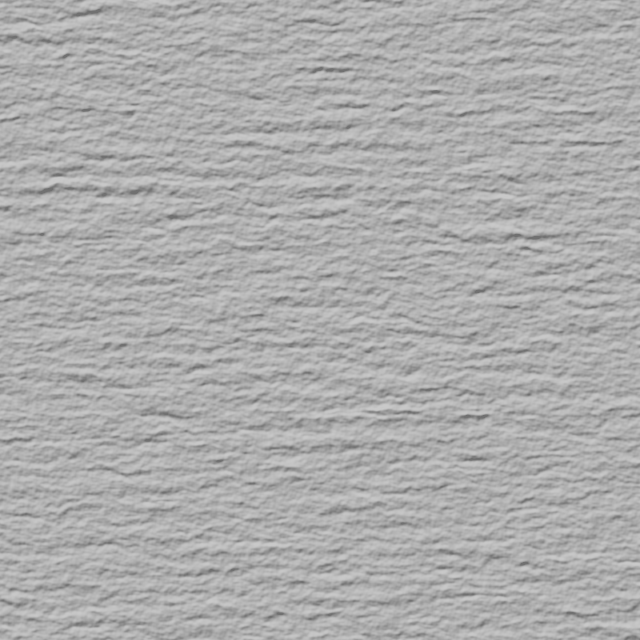
This texture is drawn by a WebGL 2 fragment shader. Its source:

```glsl
#version 300 es
precision highp float;
// Grey rough plaster combed into wavy horizontal ridges, lit from above.
uniform vec2 u_resolution;
out vec4 fragColor;

float hash(vec2 p) {
    return fract(sin(dot(p, vec2(127.1, 311.7))) * 43758.5453);
}

// Slope contribution of one lattice corner
float corner(vec2 cell, vec2 offset) {
    float angle = 6.2832 * hash(cell);
    return dot(vec2(cos(angle), sin(angle)), offset);
}

// Gradient noise, roughly -0.7 to 0.7
float noise(vec2 p) {
    vec2 i = floor(p), f = p - i;
    vec2 u = f * f * f * (f * (f * 6.0 - 15.0) + 10.0);
    vec2 x = vec2(1.0, 0.0), y = vec2(0.0, 1.0);
    return mix(mix(corner(i, f), corner(i + x, f - x), u.x),
               mix(corner(i + y, f - y), corner(i + 1.0, f - 1.0), u.x), u.y);
}

// Height of the plaster surface
float plasterHeight(vec2 p) {
    // Bend the ridges so that they wander and break up
    vec2 q = p;
    q.y += 0.009 * noise(p * vec2(11.0, 17.0) + 3.7);
    q.y += 0.006 * noise(p * vec2(46.0, 50.0) + 21.3);
    q.x += 0.012 * noise(p * vec2(28.0, 44.0) + 47.1);

    // Long ridges, stronger in some patches than in others
    float patchiness = 1.0 + 0.7 * noise(p * vec2(4.0, 6.0) + 8.2);
    float ridges = 0.27 * noise(q * vec2(9.0, 58.0) + 12.4);
    ridges += 0.14 * smoothstep(-0.3, 0.3, noise(q * vec2(7.0, 42.0) + 71.6));

    // Short crumbs and fine grain
    float crumbs = 0.21 * noise(q * vec2(36.0, 88.0) + 33.8);
    float grain = 0.125 * noise(p * vec2(84.0, 124.0) + 5.9);
    grain += 0.045 * noise(p * vec2(160.0, 190.0) + 91.5);
    return ridges * patchiness + crumbs + grain;
}

void main() {
    vec2 p = gl_FragCoord.xy / u_resolution;

    // Slope towards a light at the upper left
    vec2 toLight = 0.0015 * vec2(-0.5, 0.9);
    float slope = 1.07 * (plasterHeight(p - toLight) - plasterHeight(p + toLight));

    // Shadows fall deeper than highlights rise
    float shade = 0.684 + slope - 2.4 * slope * slope;
    fragColor = vec4(vec3(clamp(shade, 0.44, 0.81)), 1.0);
}
```
